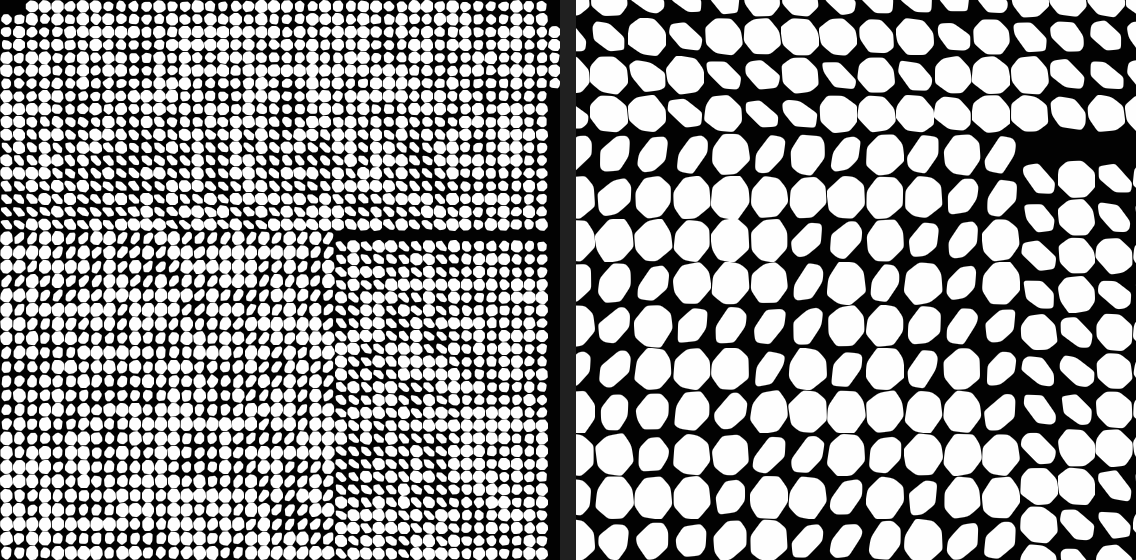
Left: the whole. Right: its middle third, enlarged.
Give the GLSL for this pattern, as a WebGL 2 fragment shader.

```glsl
#version 300 es
precision highp float;
// Three panels of white pebbles packed in rows and columns on black.
// Each pebble is a soft intersection of eight jittered half-planes;
// its size is hashed per cell and its slant drifts across the panel.

uniform vec2 u_resolution;
out vec4 fragColor;

const vec3 INK = vec3(0.008);
const vec3 PEBBLE = vec3(0.995);
const float SIDES = 8.0;
const float TAU = 6.2831853;

// Panel layout: shared corner, gap and outer edges
const float SPLIT_X = 0.5977;
const float RIGHT_X = 0.979;
const float TOP_BASE = 0.5875;
const float LOW_RIGHT_TOP = 0.5715;

float hash(vec2 p) {
    vec3 q = fract(vec3(p.xyx) * vec3(0.1031, 0.1030, 0.0973));
    q += dot(q, q.yzx + 33.33);
    return fract((q.x + q.y) * q.z);
}

// Falls from 1 to 0 between a and b
float fade(float a, float b, float v) {
    return 1.0 - smoothstep(a, b, v);
}

// Signed distance in cell units; lean.x is diagonal slant, lean.y is flatness
float pebble(vec2 p, float radius, vec2 lean, float rough, vec2 seed) {
    const float SHARPNESS = 45.0;
    float total = 0.0;
    for (float i = 0.0; i < SIDES; i++) {
        float turn = hash(seed + i * 7.31) - 0.5;
        float bump = hash(seed + i * 3.17 + 41.0) - 0.5;
        float a = TAU * i / SIDES + 0.35 * turn;
        float slant = lean.x * sin(2.0 * a) + lean.y * cos(2.0 * a);
        float reach = min(radius * (1.0 + slant + rough * bump), 0.56);
        total += exp(SHARPNESS * (dot(p, vec2(cos(a), sin(a))) - reach));
    }
    return log(total) / SHARPNESS;
}

// Coverage of one pebble grid; bigShare is the portion of large pebbles
float cellCover(vec2 f, vec2 id, vec2 pitch, vec2 lean, float bigShare, float salt) {
    vec2 seed = id + salt;
    float pick = 0.8 * hash(seed) + 0.2 * hash(vec2(id.y, salt));
    float big = smoothstep(0.94 - bigShare, 1.06 - bigShare, pick);
    float radius = mix(0.395, 0.478, big) + 0.025 * (hash(seed + 19.0) - 0.5);
    float rough = mix(0.24, 0.08, big) * (1.0 - length(lean));
    float d = pebble(f - 0.5, radius, lean * mix(1.0, 0.2, big), rough, seed);
    float pixels = d * min(pitch.x, pitch.y) * min(u_resolution.x, u_resolution.y);
    return clamp(0.5 - pixels, 0.0, 1.0);
}

// Slant of the wide upper panel: grows toward its base, fades at the right
vec2 upperLean(vec2 c) {
    float side = fade(0.79, 0.84, c.x);
    float slant = fade(0.72, 0.84, c.y);
    return side * vec2(-0.30 * slant, 0.10 * fade(0.60, 0.72, c.y));
}

// Slant of the lower left panel: strong along its top and right
vec2 lowerLeftLean(vec2 c) {
    float zone = max(smoothstep(0.36, 0.46, c.y), smoothstep(0.39, 0.45, c.x));
    return vec2(0.05 + 0.21 * zone, -0.03);
}

// Slant of the lower right panel: strong at its left
vec2 lowerRightLean(vec2 c) {
    return vec2(-0.30, 0.06) * fade(0.79, 0.84, c.x);
}

float panels(vec2 uv) {
    bool upper = uv.y > TOP_BASE;
    bool left = uv.x < SPLIT_X;

    // Origin, cell size and number of cells of the current panel
    vec2 origin = vec2(0.0);
    vec2 span = vec2(SPLIT_X, TOP_BASE);
    vec2 count = vec2(26.0, 23.0);
    float salt = 11.0;
    if (upper) {
        origin.y = TOP_BASE;
        span = vec2(RIGHT_X, 1.0 - TOP_BASE);
        count = vec2(43.0, 18.0);
        salt = 83.0;
    } else if (!left) {
        origin.x = SPLIT_X;
        span = vec2(RIGHT_X - SPLIT_X, LOW_RIGHT_TOP);
        count = vec2(17.0, 25.0);
        salt = 157.0;
    }
    vec2 pitch = span / count;
    vec2 grid = (uv - origin) / pitch;
    vec2 id = floor(grid);
    vec2 center = origin + (id + 0.5) * pitch;

    // Empty margins, a short extra column and a missing upper left corner
    bool extra = upper && id.x == count.x && id.y > 10.5 && id.y < 15.5;
    bool corner = upper && id.x < 1.5 && id.y > 16.5;
    if (corner || (!extra && any(greaterThanEqual(id, count)))) return 0.0;

    vec2 lean = upper ? upperLean(center)
              : left ? lowerLeftLean(center) : lowerRightLean(center);
    return cellCover(fract(grid), id, pitch, lean, 0.5, salt);
}

void main() {
    vec2 uv = gl_FragCoord.xy / u_resolution;
    fragColor = vec4(mix(INK, PEBBLE, panels(uv)), 1.0);
}
```
